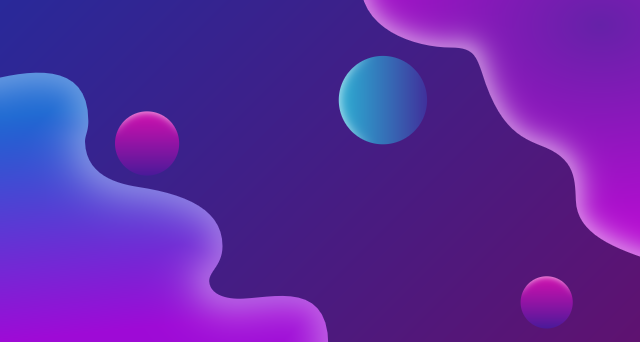
Write a Shadertoy shader that draws this background.

```glsl
const vec2 CANVAS = vec2(7.68, 4.10);  // design units, y measured downward
const int CURVE_STEPS = 14;

const vec3 INDIGO  = vec3(0.16, 0.16, 0.60);
const vec3 PLUM    = vec3(0.37, 0.07, 0.44);
const vec3 AZURE   = vec3(0.10, 0.40, 0.82);
const vec3 VIOLET  = vec3(0.62, 0.04, 0.84);
const vec3 GRAPE   = vec3(0.40, 0.13, 0.66);
const vec3 MAGENTA = vec3(0.71, 0.05, 0.82);
const vec3 CYAN    = vec3(0.17, 0.67, 0.82);
const vec3 NAVY    = vec3(0.25, 0.19, 0.61);
const vec3 PINK    = vec3(0.80, 0.06, 0.68);
const vec3 DUSK    = vec3(0.29, 0.10, 0.60);

vec2 cubicPoint(vec2 a, vec2 b, vec2 c, vec2 d, float t) {
    vec2 middle = mix(b, c, t);
    return mix(mix(mix(a, b, t), middle, t), mix(middle, mix(c, d, t), t), t);
}

float segmentDistance(vec2 p, vec2 a, vec2 b) {
    vec2 ab = b - a;
    return length(p - a - ab * clamp(dot(p - a, ab) / dot(ab, ab), 0.0, 1.0));
}

// Adds one cubic to an outline: x keeps the distance, y flips sign per ray crossing
vec2 addCubic(vec2 outline, vec2 p, float raySide, vec2 a, vec2 b, vec2 c, vec2 d) {
    vec2 from = a;
    for (int i = 1; i <= CURVE_STEPS; i++) {
        vec2 to = cubicPoint(a, b, c, d, float(i) / float(CURVE_STEPS));
        outline.x = min(outline.x, segmentDistance(p, from, to));
        if ((from.y > p.y) != (to.y > p.y)) {
            float crossing = mix(from.x, to.x, (p.y - from.y) / (to.y - from.y));
            if (raySide * (crossing - p.x) > 0.0) outline.y = -outline.y;
        }
        from = to;
    }
    return outline;
}

// Signed depths, positive inside
float leftBlobDepth(vec2 p) {
    vec2 o = vec2(100.0, -1.0);
    o = addCubic(o, p, 1.0, vec2(0.00, 0.93), vec2(0.50, 0.82), vec2(1.06, 0.80), vec2(1.06, 1.45));
    o = addCubic(o, p, 1.0, vec2(1.06, 1.45), vec2(1.06, 1.58), vec2(1.02, 1.62), vec2(1.02, 1.70));
    o = addCubic(o, p, 1.0, vec2(1.02, 1.70), vec2(1.03, 2.10), vec2(1.40, 2.20), vec2(1.65, 2.24));
    o = addCubic(o, p, 1.0, vec2(1.65, 2.24), vec2(2.25, 2.33), vec2(2.67, 2.52), vec2(2.67, 2.95));
    o = addCubic(o, p, 1.0, vec2(2.67, 2.95), vec2(2.67, 3.18), vec2(2.51, 3.25), vec2(2.51, 3.37));
    o = addCubic(o, p, 1.0, vec2(2.51, 3.37), vec2(2.52, 3.55), vec2(2.75, 3.59), vec2(2.92, 3.58));
    o = addCubic(o, p, 1.0, vec2(2.92, 3.58), vec2(3.32, 3.56), vec2(3.94, 3.38), vec2(3.94, 4.14));
    return o.x * o.y;
}

float rightBlobDepth(vec2 p) {
    vec2 o = vec2(100.0, -1.0);
    o = addCubic(o, p, -1.0, vec2(4.34, -0.08), vec2(4.44, 0.41), vec2(5.05, 0.57), vec2(5.41, 0.57));
    o = addCubic(o, p, -1.0, vec2(5.41, 0.57), vec2(5.67, 0.57), vec2(5.71, 0.66), vec2(5.78, 0.86));
    o = addCubic(o, p, -1.0, vec2(5.78, 0.86), vec2(6.00, 1.58), vec2(6.28, 1.66), vec2(6.55, 1.77));
    o = addCubic(o, p, -1.0, vec2(6.55, 1.77), vec2(6.90, 1.92), vec2(6.90, 2.15), vec2(6.91, 2.40));
    o = addCubic(o, p, -1.0, vec2(6.91, 2.40), vec2(6.92, 2.75), vec2(7.25, 2.93), vec2(7.72, 3.09));
    return o.x * o.y;
}

float coverage(float depth, float pixel) {
    return clamp(0.5 + depth / pixel, 0.0, 1.0);
}

vec3 innerGlow(vec3 fill, float depth, float strength, float width) {
    float falloff = max(depth, 0.0) / width;
    return mix(fill, vec3(1.0), strength * exp(-falloff * sqrt(falloff)));
}

// Disc shaded along lightDir with a soft bright rim on the lit side
vec3 addOrb(vec3 under, vec2 p, vec2 center, float radius, vec2 lightDir,
            vec3 lit, vec3 shade, float pixel) {
    vec2 q = (p - center) / radius;
    float facing = dot(q, lightDir);
    float depth = 1.0 - length(q);
    vec3 fill = mix(lit, shade, pow(clamp(0.5 - 0.5 * facing, 0.0, 1.0), 1.15));
    fill = innerGlow(fill, depth, 0.4 * smoothstep(0.1, 1.0, facing), 0.14);
    return mix(under, fill, coverage(depth * radius, pixel));
}

void mainImage(out vec4 fragColor, in vec2 fragCoord) {
    vec2 uv = fragCoord / iResolution.xy;
    vec2 p = vec2(uv.x, 1.0 - uv.y) * CANVAS;
    float pixel = CANVAS.y / iResolution.y;

    // Diagonal backdrop
    vec3 color = mix(INDIGO, PLUM, (p.x + p.y) / (CANVAS.x + CANVAS.y));

    // Lower left blob
    float depth = leftBlobDepth(p);
    vec3 fill = mix(AZURE, VIOLET, clamp((p.y + 0.1 * p.x - 1.4) / 2.7, 0.0, 1.0));
    color = mix(color, innerGlow(fill, depth, 0.29, 0.30), coverage(depth, pixel));

    // Upper right blob
    depth = rightBlobDepth(p);
    float spread = length((p - vec2(7.2, 0.3)) * vec2(0.7, 1.0)) / 2.5;
    fill = mix(GRAPE, MAGENTA, clamp(spread, 0.0, 1.0));
    color = mix(color, innerGlow(fill, depth, 0.40, 0.18), coverage(depth, pixel));

    // Floating orbs
    color = addOrb(color, p, vec2(4.595, 1.20), 0.53, vec2(-1.0, 0.0), CYAN, NAVY, pixel);
    color = addOrb(color, p, vec2(1.765, 1.72), 0.385, vec2(0.0, -1.0), PINK, DUSK, pixel);
    color = addOrb(color, p, vec2(6.56, 3.625), 0.313, vec2(0.0, -1.0), PINK, DUSK, pixel);

    fragColor = vec4(color, 1.0);
}
```
